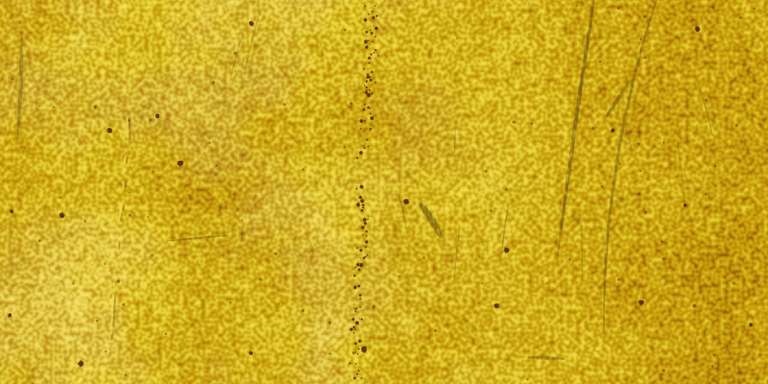
Give the GLSL for this texture, as a Shadertoy shader.

```glsl
const float SOFT = 0.0025;
const vec3 UMBER = vec3(0.47, 0.28, 0.02);
const vec3 OCHRE = vec3(0.69, 0.50, 0.03);
const vec3 GOLD = vec3(0.77, 0.60, 0.04);
const vec3 MUSTARD = vec3(0.80, 0.67, 0.08);
const vec3 LEMON = vec3(0.87, 0.77, 0.16);
const vec3 STRAW = vec3(0.95, 0.87, 0.32);
const vec3 OLIVE = vec3(0.41, 0.32, 0.05);
const vec3 RUST = vec3(0.27, 0.11, 0.02);

float hash(vec2 p) {
    vec3 q = fract(p.xyx * vec3(0.1031, 0.1030, 0.0973));
    q += dot(q, q.yzx + 33.33);
    return fract((q.x + q.y) * q.z);
}

vec2 hash2(vec2 p) {
    return vec2(hash(p + 17.3), hash(p + 61.7));
}

float corner(vec2 cell, vec2 offset) {
    float angle = 6.2832 * hash(cell);
    return dot(vec2(cos(angle), sin(angle)), offset);
}

float gradientNoise(vec2 p) {
    vec2 i = floor(p), f = p - i;
    vec2 u = f * f * f * (f * (f * 6.0 - 15.0) + 10.0);
    vec2 e = vec2(1.0, 0.0);
    float low = mix(corner(i, f), corner(i + e.xy, f - e.xy), u.x);
    float high = mix(corner(i + e.yx, f - e.yx), corner(i + e.xx, f - e.xx), u.x);
    return mix(low, high, u.y);
}

float fbm(vec2 p, int octaves) {
    float sum = 0.0, gain = 1.0;
    for (int i = 0; i < octaves; i++) {
        sum += gain * gradientNoise(p);
        p = p * 2.07 + 13.7;
        gain *= 0.55;
    }
    return sum;
}

// Tone is a deviation from the middle shade, about -3 to 2
vec3 ramp(float tone) {
    vec3 c = mix(UMBER, OCHRE, clamp((tone + 3.2) / 1.6, 0.0, 1.0));
    c = mix(c, GOLD, clamp((tone + 1.6) / 0.8, 0.0, 1.0));
    c = mix(c, MUSTARD, clamp((tone + 0.8) / 0.8, 0.0, 1.0));
    c = mix(c, LEMON, clamp(tone / 0.8, 0.0, 1.0));
    return mix(c, STRAW, clamp((tone - 0.8) / 1.5, 0.0, 1.0));
}

float disc(vec2 p, float radius) {
    return 1.0 - smoothstep(radius - SOFT, radius + SOFT, length(p));
}

// Bowed stroke from a to b, tapered at both ends and worn by noise
float scratch(vec2 p, vec2 a, vec2 b, float bow, float width) {
    vec2 axis = normalize(b - a);
    float h = dot(p - a, axis) / length(b - a);
    float taper = 4.0 * h * (1.0 - h);
    if (taper <= 0.0) return 0.0;
    float side = dot(p - a, vec2(-axis.y, axis.x)) - bow * taper;
    float halfWidth = 0.5 * width * sqrt(taper);
    float line = 1.0 - smoothstep(halfWidth - SOFT, halfWidth + SOFT, abs(side));
    float wear = 0.75 + 0.8 * gradientNoise(p * vec2(110.0, 45.0));
    return line * clamp(wear, 0.0, 1.0) * smoothstep(0.0, 0.3, taper);
}

// One possible irregular dot per grid cell
float specks(vec2 p, float scale, float chance, float radius) {
    vec2 cell = floor(p * scale);
    vec2 center = (cell + 0.2 + 0.6 * hash2(cell)) / scale;
    float size = radius * mix(0.5, 1.0, hash(cell + 5.1));
    vec2 wobble = 0.4 * size * vec2(gradientNoise(p * 150.0), gradientNoise(p * 150.0 + 40.0));
    return step(hash(cell + 91.0), chance) * disc(p - center + wobble, size);
}

// Dark pits crowded along a nearly vertical crease
float crease(vec2 p, float bottomX, float topX, float spread) {
    float bend = 0.02 * gradientNoise(vec2(p.y * 4.0, 3.0));
    vec2 q = vec2(p.x - mix(bottomX, topX, p.y) - bend, p.y);
    if (abs(q.x) > spread + 0.02) return 0.0;
    float pits = 0.0;
    for (int i = 0; i < 110; i++) {
        vec2 r = hash2(vec2(float(i), 7.0));
        vec2 center = vec2((r.x - 0.5) * spread, pow(r.y, 0.8));
        float size = mix(0.0015, 0.0055, pow(hash(vec2(float(i), 29.0)), 2.0));
        pits = max(pits, disc(q - center, size));
    }
    return pits;
}

// Faint short marks, mostly upright
float strayMarks(vec2 p) {
    float marks = 0.0;
    for (int i = 0; i < 14; i++) {
        vec2 seed = vec2(float(i), 43.0);
        vec2 a = hash2(seed) * vec2(2.0, 1.0);
        float lean = (hash(seed + 3.0) - 0.6) * 0.8;
        float reach = mix(0.05, 0.22, hash(seed + 8.0));
        vec2 b = a + reach * vec2(sin(lean), -cos(lean));
        marks = max(marks, scratch(p, a, b, 0.01 * lean, 0.003) * mix(0.3, 0.8, hash(seed + 12.0)));
    }
    return marks;
}

void mainImage(out vec4 fragColor, in vec2 fragCoord) {
    vec2 p = fragCoord / iResolution.y;

    // Aged ground: broad stains, mottling and fine grain
    float stain = fbm(p * 2.5 + 4.0, 4);
    float warmSide = smoothstep(1.1, 2.0, p.x + 0.2 * stain);
    float tone = 0.3 + 1.1 * stain - 0.9 * warmSide - 0.3 * smoothstep(0.2, 0.0, p.x);
    tone -= 0.4 * exp(-pow((p.x - 1.5) / 0.07, 2.0)) * smoothstep(0.2, 0.9, p.y);
    tone += 0.7 * gradientNoise(p * 22.0) + 1.2 * gradientNoise(p * 45.0) + 2.6 * gradientNoise(p * 88.0);
    vec3 color = ramp(tone);
    float pale = (1.0 - smoothstep(0.8, 1.5, p.x)) * smoothstep(-0.3, 0.4, fbm(p * 3.0 + 20.0, 3));
    color.b += 0.09 * pale;

    // Broken light seam
    float seamX = mix(0.275, 0.36, p.y) + 0.012 * gradientNoise(vec2(p.y * 9.0, 1.0));
    float dashes = smoothstep(-0.1, 0.2, gradientNoise(vec2(p.x * 25.0, p.y * 32.0)));
    float seam = dashes * smoothstep(0.05, 0.15, p.y) * smoothstep(0.85, 0.65, p.y);
    color = mix(color, STRAW, 0.7 * seam * smoothstep(0.005, 0.001, abs(p.x - seamX)));
    color = mix(color, OLIVE, 0.35 * seam * smoothstep(0.004, 0.001, abs(p.x - seamX - 0.006)));

    // Scratches and scuffs
    float marks = strayMarks(p);
    marks = max(marks, scratch(p, vec2(1.56, 1.08), vec2(1.45, 0.31), -0.004, 0.010));
    marks = max(marks, 0.8 * scratch(p, vec2(1.73, 1.06), vec2(1.573, 0.09), -0.045, 0.008));
    marks = max(marks, 0.8 * scratch(p, vec2(1.64, 0.79), vec2(1.575, 0.69), 0.0, 0.010));
    marks = max(marks, scratch(p, vec2(1.09, 0.475), vec2(1.152, 0.375), 0.004, 0.018));
    marks = max(marks, 0.7 * scratch(p, vec2(0.057, 0.92), vec2(0.044, 0.62), 0.003, 0.010));
    marks = max(marks, 0.8 * scratch(p, vec2(0.43, 0.372), vec2(0.60, 0.388), 0.0, 0.005));
    marks = max(marks, 0.8 * scratch(p, vec2(1.37, 0.07), vec2(1.475, 0.065), 0.0, 0.009));
    color = mix(color, OLIVE, 0.75 * marks);

    // Pits and flecks
    float pits = max(specks(p, 8.0, 0.14, 0.008), 0.6 * specks(p + 3.0, 17.0, 0.16, 0.004));
    pits = max(pits, crease(p, 0.925, 0.965, 0.032));
    color = mix(color, RUST, 0.85 * pits);
    color = mix(color, STRAW, 0.8 * specks(p + 9.0, 6.0, 0.05, 0.010));

    fragColor = vec4(color, 1.0);
}
```
